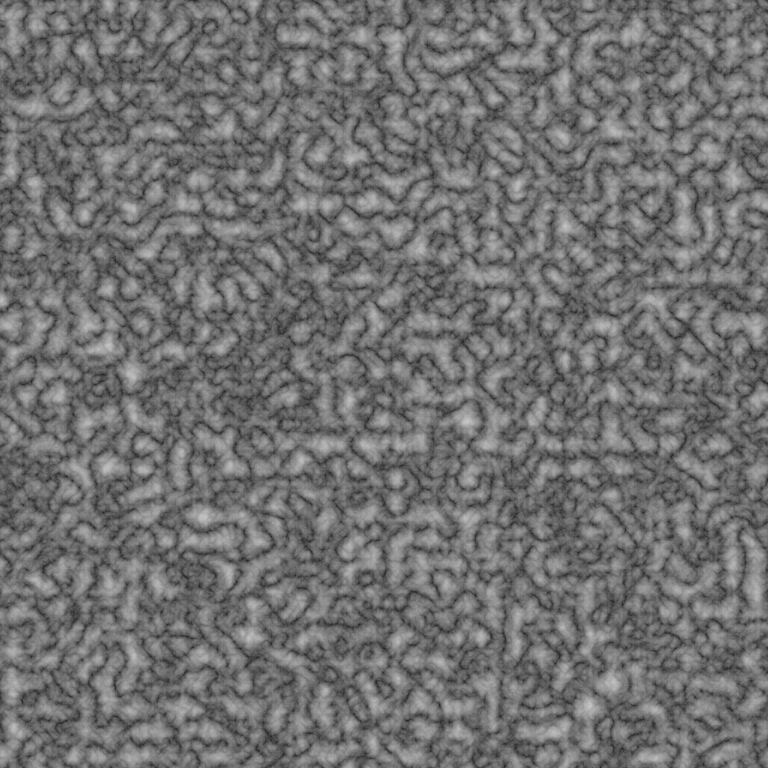
Give the GLSL for this texture, as a WebGL 1 fragment shader.

```glsl
precision highp float;

// Grey, wrinkled turbulence: soft pale lumps parted by thin dark creases.
// Octaves of folded gradient noise are summed, and a square root
// evens out the tones.

uniform vec2 u_resolution;

const float TAU = 6.2831853;

float hash(vec2 p) {
  vec3 q = fract(vec3(p.xyx) * vec3(0.1031, 0.1030, 0.0973));
  q += dot(q, q.yzx + 33.33);
  return fract((q.x + q.y) * q.z);
}

// Dot product of a corner's random unit gradient with the offset from it
float cornerSlope(vec2 corner, vec2 offset) {
  float angle = TAU * hash(corner);
  return dot(vec2(cos(angle), sin(angle)), offset);
}

float gradientNoise(vec2 p) {
  vec2 cell = floor(p);
  vec2 f = p - cell;
  vec2 blend = f * f * f * (f * (f * 6.0 - 15.0) + 10.0);
  vec2 right = vec2(1.0, 0.0);
  vec2 up = vec2(0.0, 1.0);
  float bottom = mix(cornerSlope(cell, f),
                     cornerSlope(cell + right, f - right), blend.x);
  float top = mix(cornerSlope(cell + up, f - up),
                  cornerSlope(cell + 1.0, f - 1.0), blend.x);
  return mix(bottom, top, blend.y);
}

// Folding each octave at zero makes the creases
float turbulence(vec2 p) {
  float sum = 0.0;
  float amplitude = 1.0;
  for (int octave = 0; octave < 4; octave++) {
    float n = gradientNoise(p);
    sum += amplitude * sqrt(n * n + 0.0001);  // slightly rounded abs
    p = p * 2.0 + vec2(37.37, 61.71);
    amplitude *= 0.5;
  }
  return sum;
}

void main() {
  vec2 uv = gl_FragCoord.xy / u_resolution;
  float grey = sqrt(0.62 * turbulence(uv * 32.0 + 11.0));
  gl_FragColor = vec4(vec3(grey), 1.0);
}
```
